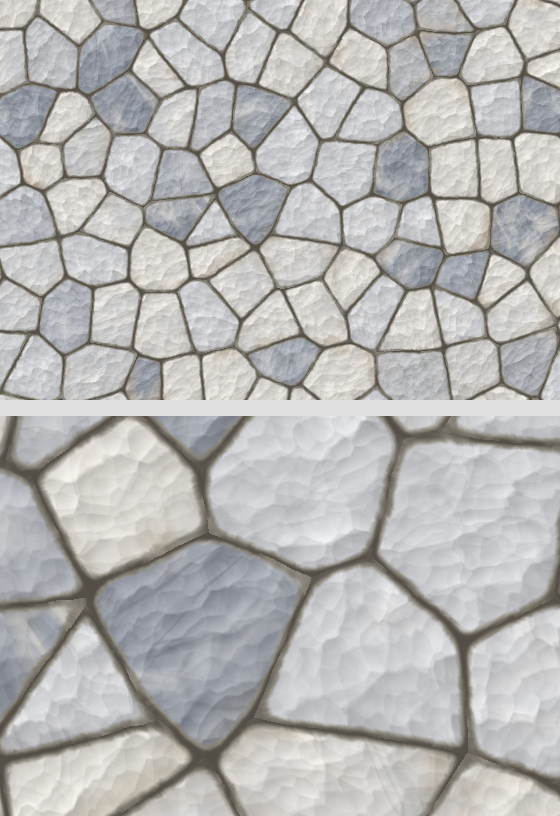
Top, the full canvas; bottom, a detail of the centre.
Give the GLSL for this texture, as a Shadertoy shader.

```glsl
// Dry-laid wall of pale, roughly hewn stones with narrow brown-grey joints.
// Rounded cellular noise shapes the stones, smaller cells chip their faces,
// and layered sines add stains, veins and mineral mottling.

const float STONES_PER_HEIGHT = 7.7;
const vec2 LIGHT_DIR = vec2(-0.55, 0.83);

const vec3 COOL_WHITE = vec3(0.795, 0.800, 0.812);
const vec3 WARM_WHITE = vec3(0.845, 0.835, 0.812);
const vec3 SLATE_BLUE = vec3(0.53, 0.555, 0.605);
const vec3 OCHRE = vec3(0.73, 0.67, 0.59);
const vec3 MORTAR = vec3(0.55, 0.53, 0.485);
const vec3 CREVICE = vec3(0.29, 0.27, 0.24);

vec2 hash2(vec2 p) {
    vec3 q = fract(p.xyx * vec3(0.1031, 0.1030, 0.0973));
    q += dot(q, q.yzx + 33.33);
    return fract((q.xx + q.yz) * q.zy);
}

// Layered, rotated and folded sines; roughly -1 to 1
float layeredSines(vec2 p) {
    float sum = 0.0, amp = 0.6;
    for (int i = 0; i < 6; i++) {
        p = mat2(0.8, 0.6, -0.6, 0.8) * p * 1.65 + 0.9 * sin(p.yx * 1.2) + 1.7;
        sum += amp * sin(p.x) * sin(p.y);
        amp *= 0.68;
    }
    return sum;
}

vec2 stoneSite(vec2 cell) {
    float stagger = 0.5 * mod(cell.y, 2.0);
    return cell + vec2(0.25 + stagger, 0.5) + 0.8 * (hash2(cell) - 0.5);
}

// Finds the owning stone and returns the rounded distance to its joint
float stoneEdge(vec2 p, out vec2 id, out vec2 toSite) {
    vec2 base = floor(p);
    float best = 1e3;
    for (int y = -2; y <= 2; y++)
    for (int x = -2; x <= 2; x++) {
        vec2 cell = base + vec2(x, y);
        vec2 d = stoneSite(cell) - p;
        if (dot(d, d) < best) {
            best = dot(d, d);
            id = cell;
            toSite = d;
        }
    }
    float sum = 0.0;
    for (int y = -3; y <= 3; y++)
    for (int x = -3; x <= 3; x++) {
        vec2 cell = id + vec2(x, y);
        if (x != 0 || y != 0) {
            vec2 d = stoneSite(cell) - p;
            float dist = dot(0.5 * (d + toSite), normalize(d - toSite));
            sum += exp(-32.0 * dist);
        }
    }
    return -log(sum) / 32.0;
}

// Shell-shaped fracture hollows that meet in sharp ridges
float scallops(vec2 p) {
    vec2 base = floor(p);
    float height = 9.0;
    for (int y = -1; y <= 1; y++)
    for (int x = -1; x <= 1; x++) {
        vec2 cell = base + vec2(x, y);
        vec2 rnd = hash2(cell + 71.0);
        vec2 d = cell + rnd - p;
        height = min(height, dot(d, d) + 0.35 * rnd.x);
    }
    return height;
}

// Slope of the fractured face towards the light
float chipLight(vec2 p, vec2 lightDir, float step) {
    return clamp((scallops(p) - scallops(p + lightDir * step)) / step, -1.4, 1.2);
}

vec3 stoneColor(vec2 p, vec2 rnd, float edge, float mottle) {
    vec3 color = mix(COOL_WHITE, WARM_WHITE, smoothstep(0.1, 0.8, rnd.x + 0.2 * mottle));
    float slate = smoothstep(0.66, 0.98, rnd.y) * smoothstep(-0.9, 0.5, mottle + 0.3);
    color = mix(color, SLATE_BLUE, 0.9 * slate);
    // Rusty stains gather along the rims of warm stones
    float stain = smoothstep(0.1, 0.9, layeredSines(p * 1.3 + 9.0)) * smoothstep(0.3, 0.03, edge);
    color = mix(color, OCHRE, 0.65 * stain * smoothstep(0.2, 0.7, rnd.x));
    // Thin grey veins
    float vein = smoothstep(0.07, 0.0, abs(layeredSines(p * 0.9 + 4.0 * rnd)));
    return color - 0.05 * vein * smoothstep(0.3, 0.9, rnd.y);
}

void mainImage(out vec4 fragColor, in vec2 fragCoord) {
    vec2 p = fragCoord / iResolution.y * STONES_PER_HEIGHT + vec2(3.0, 5.0);
    vec2 wobble = vec2(layeredSines(p * 1.5), layeredSines(p * 1.5 + 20.0));

    vec2 id, toSite;
    float edge = stoneEdge(p + 0.022 * wobble, id, toSite);
    vec2 rnd = hash2(id + 37.0);
    float mottle = layeredSines(p * 2.1 + 30.0 * rnd);
    float grain = layeredSines(p * 11.0);

    // Chipped face: each stone has its own grain direction
    float angle = 6.2832 * rnd.x;
    mat2 turn = mat2(cos(angle), sin(angle), -sin(angle), cos(angle));
    vec2 face = turn * (p + 0.06 * wobble) * vec2(1.0, 1.35) + 13.0 * rnd;
    vec2 lightDir = turn * LIGHT_DIR;
    float chips = 0.055 * chipLight(face * 3.1, lightDir, 0.09)
                + 0.040 * chipLight(face * 7.3 + 5.0, lightDir, 0.17);
    float rim = smoothstep(0.2, 0.02, edge);
    float bevel = rim * dot(normalize(-toSite + 1e-4), LIGHT_DIR);

    vec3 stone = stoneColor(p, rnd, edge, mottle);
    stone += chips * (0.85 + 0.35 * mottle) + 0.035 * bevel - 0.025 * rim;
    stone += 0.022 * grain + 0.025 * mottle;

    // Joints: sandy mortar with dark, broken crevices
    float gap = smoothstep(0.058, 0.022, edge + 0.008 * grain);
    float depth = smoothstep(0.034, 0.004, edge) * smoothstep(-0.7, 0.5, mottle + 0.25);
    vec3 joint = mix(MORTAR + 0.05 * grain, CREVICE, 0.85 * depth);

    fragColor = vec4(clamp(mix(stone, joint, gap), 0.0, 1.0), 1.0);
}
```
